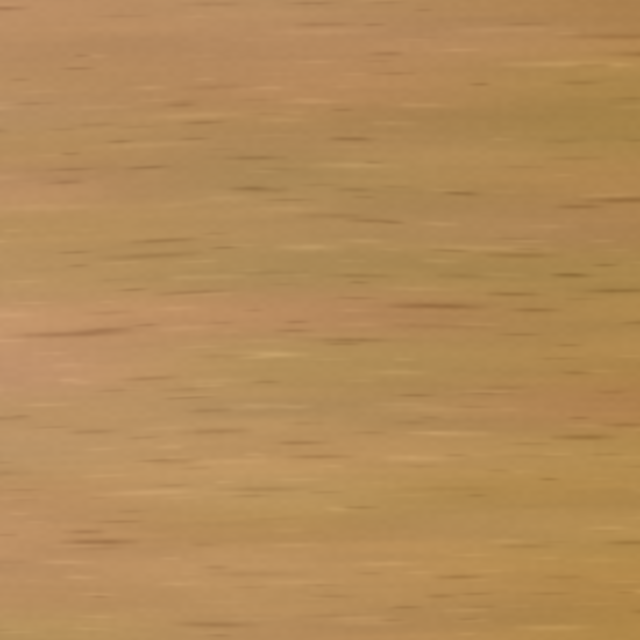
Give the GLSL for this texture, as a three.js fragment shader.

```glsl
// Softly blurred honey-coloured wood with a horizontal grain.
// Stretched value noise gives the bands and fibres, jittered cells give the
// sparse dark pores and pale flecks, and a broad gradient warms the right side.

varying vec2 vUv;

const vec3 PALE_WOOD = vec3(0.738, 0.584, 0.425);
const vec3 GOLDEN_WOOD = vec3(0.688, 0.520, 0.285);
const vec3 ROSY_TINT = vec3(0.016, -0.006, 0.010);
const vec3 PORE_SHADE = vec3(-0.125, -0.125, -0.105);
const vec3 FLECK_LIGHT = vec3(0.070, 0.068, 0.062);

float hash(vec2 p) {
  return fract(sin(dot(p, vec2(127.1, 311.7))) * 43758.5453);
}

// Smooth value noise, centred on zero, from -1 to 1.
float noise(vec2 p) {
  vec2 cell = floor(p);
  vec2 f = fract(p);
  f = f * f * f * (f * (f * 6.0 - 15.0) + 10.0);
  float low = mix(hash(cell), hash(cell + vec2(1.0, 0.0)), f.x);
  float high = mix(hash(cell + vec2(0.0, 1.0)), hash(cell + vec2(1.0, 1.0)), f.x);
  return mix(low, high, f.y) * 2.0 - 1.0;
}

// Grain octaves that grow thinner faster than they grow shorter.
float woodGrain(vec2 p, float seed) {
  vec2 scale = vec2(1.4, 8.0);
  float amplitude = 1.0;
  float sum = 0.0;
  for (int i = 0; i < 5; i++) {
    sum += amplitude * noise(p * scale + seed + float(i) * 17.3);
    scale *= vec2(1.55, 2.0);
    amplitude *= 0.72;
  }
  return sum;
}

// Thin tapered streaks, one at most in each cell of a staggered grid.
float streaks(vec2 p, vec2 grid, float density, float thickness, float seed) {
  vec2 q = p * grid;
  float row = floor(q.y);
  q.x += hash(vec2(row, seed)) * 7.0;
  vec2 cell = vec2(floor(q.x), row) + seed;
  vec2 local = fract(q) - 0.5;
  float present = step(hash(cell + 3.1), density);
  float strength = mix(0.3, 1.0, hash(cell + 8.7));
  float halfLength = mix(0.18, 0.48, hash(cell + 5.3));
  float offset = (hash(cell + 1.9) - 0.5) * 0.4;
  float taper = 1.0 - smoothstep(0.1, 1.0, abs(local.x) / halfLength);
  float across = (local.y - offset) / (grid.y * thickness);
  return present * strength * taper * exp(-across * across);
}

// Broad drift from pale wood at the left to golden wood at the right.
vec3 baseColor(vec2 p) {
  float drift = 0.1 + 0.62 * p.x + 0.22 * (1.0 - p.y);
  drift += 0.16 * noise(p * vec2(1.8, 5.0) + 41.0);
  drift += 0.10 * noise(p * vec2(2.5, 17.0) + 63.0);
  vec3 color = mix(PALE_WOOD, GOLDEN_WOOD, clamp(drift, 0.0, 1.0));
  float topShade = smoothstep(0.45, 1.0, p.y) * mix(0.02, 0.05, p.x);
  float lowerGlow = 0.025 * (1.0 - smoothstep(0.0, 0.5, p.y));
  return color * (1.0 - topShade + lowerGlow);
}

void main() {
  // Slow warping keeps the fibres from being perfectly straight.
  vec2 p = vUv;
  p.y += 0.008 * noise(vUv * vec2(2.2, 3.0) + 9.0) - 0.008 * vUv.x;

  vec3 color = baseColor(vUv);
  color *= 1.0 + 0.036 * woodGrain(p, 23.0);
  color += ROSY_TINT * noise(p * vec2(2.0, 14.0) + 77.0);

  // Pores and flecks at three sizes, the finest being the faintest.
  for (int i = 0; i < 3; i++) {
    float level = float(i);
    vec2 grid = vec2(3.5 + 2.5 * level, 24.0 + 14.0 * level);
    float thickness = 0.0046 - 0.001 * level;
    float fade = 0.75 - 0.15 * level;
    color += PORE_SHADE * fade * streaks(p, grid, 0.24, thickness, 11.0 + level);
    color += FLECK_LIGHT * fade * streaks(p, grid, 0.26, thickness, 52.0 + level);
  }

  // Barely visible soft mottling.
  color += 0.006 * noise(vUv * vec2(90.0, 130.0));
  gl_FragColor = vec4(color, 1.0);
}
```
